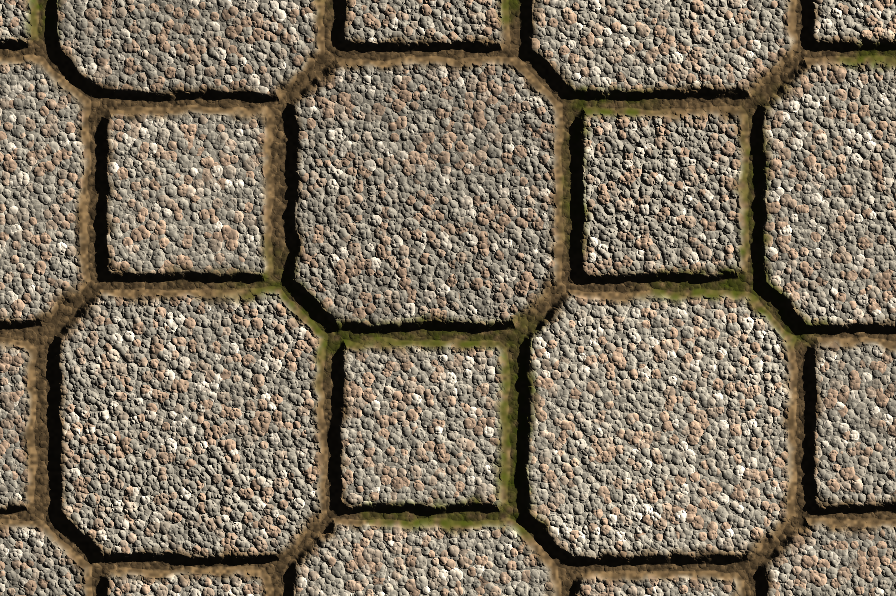
Give the GLSL for this texture, as a WebGL 2 fragment shader.

```glsl
#version 300 es
precision highp float;
// Weathered paving: chamfered octagons alternate with small squares on a checkerboard.
// A height field of stones and domed grit is lit by a low sun from the upper right,
// with marched shadows, sandy joints and a little moss. Unit: canvas height.
uniform vec2 u_resolution;
out vec4 fragColor;

const vec2 PITCH = vec2(0.396, 0.388);
const vec2 ORIGIN = vec2(0.712, 0.675);
const vec2 SUN_DIR = vec2(0.82, 0.57);
const float SUN_SLOPE = 0.8;
const float STONE_HEIGHT = 0.021;

const vec3 WARM_GRIT = vec3(0.82, 0.69, 0.57);
const vec3 GREY_GRIT = vec3(0.75, 0.71, 0.63);
const vec3 PALE_GRIT = vec3(1.00, 0.94, 0.84);
const vec3 SAND = vec3(0.47, 0.38, 0.26);
const vec3 MOSS = vec3(0.29, 0.32, 0.09);

float hash(vec2 p) {
    return fract(sin(dot(p, vec2(127.1, 311.7))) * 43758.5453);
}

float noise(vec2 p) {
    vec2 i = floor(p), f = fract(p);
    f = f * f * (3.0 - 2.0 * f);
    return mix(mix(hash(i), hash(i + vec2(1, 0)), f.x),
               mix(hash(i + vec2(0, 1)), hash(i + vec2(1, 1)), f.x), f.y);
}

// Signed distance to a square whose corners are cut at |x| + |y| = cut
float chamferedSquare(vec2 q, float halfSize, float cut) {
    q = abs(q);
    return max(max(q.x, q.y) - halfSize, (q.x + q.y - cut) * 0.7071);
}

// Nearest stone: x = ragged signed distance, yz = stone index
vec3 nearestStone(vec2 p) {
    vec2 cell = floor((p - ORIGIN) / PITCH + 0.5);
    vec3 best = vec3(1.0, cell);
    for (int j = -1; j <= 1; j++)
    for (int i = -1; i <= 1; i++) {
        vec2 id = cell + vec2(i, j);
        float isSquare = mod(id.x + id.y, 2.0);
        vec2 shift = 0.008 * (vec2(hash(id + 3.1), hash(id + 8.7)) - 0.5);
        float d = chamferedSquare(p - ORIGIN - id * PITCH - shift,
                                  mix(0.226, 0.142, isSquare), mix(0.376, 0.272, isSquare));
        if (d < best.x) best = vec3(d, id);
    }
    best.x += 0.008 * (noise(p * 22.0) - 0.5) + 0.006 * (noise(p * 60.0) - 0.5);
    return best;
}

// Scattered domes: x = height 0..1, y = random value of the top grain
vec2 grains(vec2 p) {
    vec2 cell = floor(p);
    vec2 top = vec2(0.0);
    for (int j = -1; j <= 1; j++)
    for (int i = -1; i <= 1; i++) {
        vec2 id = cell + vec2(i, j);
        float pick = hash(id + 5.3);
        vec2 offset = p - id - vec2(hash(id), hash(id + 17.9));
        float radius = mix(0.4, 0.78, pick);
        float dome = sqrt(max(0.0, 1.0 - dot(offset, offset) / (radius * radius)));
        dome *= mix(0.45, 1.0, hash(id + 31.7));
        if (dome > top.x) top = vec2(dome, pick);
    }
    return top;
}

float stoneMask(float d) {
    return smoothstep(0.004, -0.011, d);
}

float relief(vec2 p) {
    vec3 stone = nearestStone(p);
    float mask = stoneMask(stone.x);
    float roughness = mix(0.75, 1.3, hash(stone.yz + 2.3)) * mix(0.7, 1.25, noise(p * 11.0));
    float grit = 0.0058 * grains(p * 64.0).x + 0.0022 * grains(p * 135.0 + 40.0).x;
    return STONE_HEIGHT * mask + grit * mix(0.3, roughness, mask);
}

// Direct sunlight from slope towards the sun and from marched occlusion
float sunlight(vec2 p) {
    float h = relief(p);
    float eps = 0.0016;
    float slope = (relief(p + SUN_DIR * eps) - h) / eps;
    float facing = max(0.0, (0.62 - 0.78 * slope) / sqrt(1.0 + slope * slope));
    float blocked = 0.0;
    for (int i = 1; i <= 6; i++) {
        float reach = 0.004 * float(i);
        blocked = max(blocked, relief(p + SUN_DIR * reach) - h - reach * SUN_SLOPE);
    }
    return facing * (1.0 - smoothstep(0.0, 0.0025, blocked));
}

vec3 surfaceColor(vec2 p) {
    vec3 stone = nearestStone(p);
    float pick = fract(grains(p * 64.0).y * 37.0);
    vec3 grit = mix(GREY_GRIT, WARM_GRIT, smoothstep(0.35, 0.75, pick));
    grit = mix(grit, PALE_GRIT, smoothstep(0.86, 0.92, pick));
    grit *= mix(0.92, 1.08, hash(stone.yz)) * mix(0.8, 1.15, noise(p * 150.0));
    // Sand dusts the worn rims; moss grows in patches of the joints
    float mossy = smoothstep(0.62, 0.8, noise(p * 6.0 + 4.0)) * noise(p * 90.0);
    vec3 joint = mix(SAND * mix(0.65, 1.25, noise(p * 170.0)), MOSS, mossy);
    float rim = smoothstep(-0.024, -0.002, stone.x + 0.012 * (noise(p * 45.0) - 0.5));
    return mix(grit, joint, rim);
}

void main() {
    vec2 p = gl_FragCoord.xy / u_resolution.y;
    vec3 color = surfaceColor(p) * (0.08 + 1.08 * sunlight(p));
    fragColor = vec4(min(color, 1.0), 1.0);
}
```
